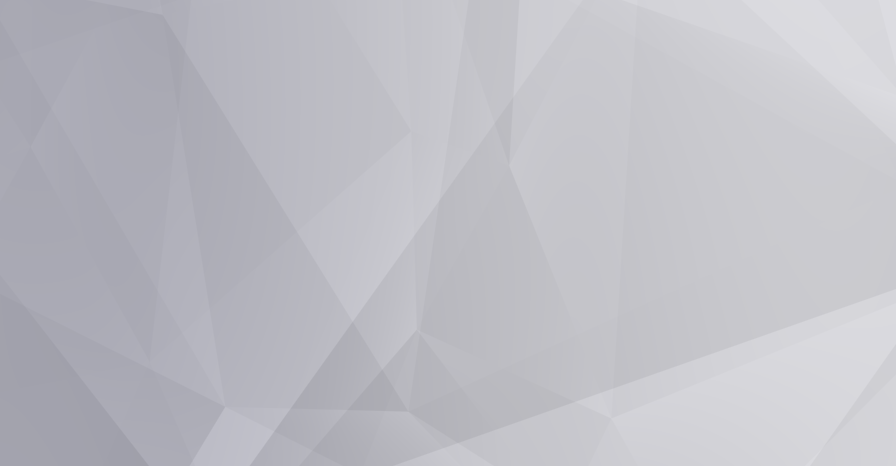
A WebGL 1 fragment shader for this background:

```glsl
precision highp float;
// Pale grey backdrop of overlapping translucent facets, lit from the right.

uniform vec2 u_resolution;

#define SHADE_COLOR vec3(0.668, 0.668, 0.710)
#define MID_COLOR vec3(0.762, 0.762, 0.785)
#define LIGHT_COLOR vec3(0.850, 0.850, 0.868)
#define COARSEST_SCALE 1.0
#define SCALE_STEP 0.38
#define FLAT_CONTRAST 0.045
#define GLOW_CONTRAST 0.085
#define EDGE_PIXELS 1.2
#define SEED 7.0

vec2 hash2(vec2 p) {
  vec3 q = fract(vec3(p.xyx) * vec3(0.1031, 0.1030, 0.0973));
  q += dot(q, q.yzx + 33.33);
  return fract((q.xx + q.yz) * q.zy);
}

float cross2(vec2 a, vec2 b) {
  return a.x * b.y - a.y * b.x;
}

mat2 rotation(float angle) {
  float c = cos(angle), s = sin(angle);
  return mat2(c, s, -s, c);
}

// Mesh corner placed freely inside its grid cell.
vec2 corner(vec2 cell, float seed) {
  return cell + 0.03 + 0.94 * hash2(cell + seed);
}

// Tone of one facet: a flat shade plus a glow or shadow rising to corner a.
float facet(vec2 p, vec2 a, vec2 b, vec2 c, vec2 rnd, float blur) {
  float area = cross2(b - a, c - a);
  float winding = area < 0.0 ? -1.0 : 1.0;
  vec3 edge = winding * vec3(cross2(c - b, p - b),
                             cross2(a - c, p - c),
                             cross2(b - a, p - a));
  vec3 dist = edge / vec3(length(c - b), length(a - c), length(b - a));
  vec3 inside = clamp(dist / blur + 0.5, 0.0, 1.0);
  float rise = clamp(edge.x / max(abs(area), 0.001), 0.0, 1.0);
  float tone = FLAT_CONTRAST * (rnd.x - 0.5)
             + GLOW_CONTRAST * (rnd.y - 0.5) * (rise * rise - 0.17);
  return tone * inside.x * inside.y * inside.z;
}

// Sum of the facets over p; each cell spans four corners and two facets.
float facetMesh(vec2 p, float seed, float blur) {
  vec2 home = floor(p);
  float tone = 0.0;
  for (int j = -1; j <= 0; j++) {
    for (int i = -1; i <= 0; i++) {
      vec2 cell = home + vec2(float(i), float(j));
      vec2 a = corner(cell, seed);
      vec2 b = corner(cell + vec2(1.0, 0.0), seed);
      vec2 c = corner(cell + vec2(1.0, 1.0), seed);
      vec2 d = corner(cell + vec2(0.0, 1.0), seed);
      tone += facet(p, b, c, a, hash2(cell + seed + 41.3), blur);
      tone += facet(p, d, a, c, hash2(cell + seed + 87.9), blur);
    }
  }
  return tone;
}

void main() {
  vec2 p = gl_FragCoord.xy / u_resolution.y;
  vec2 uv = gl_FragCoord.xy / u_resolution;

  // Broad light from the cool left side to the bright right side.
  float light = uv.x + 0.06 * (uv.y - 0.5);
  vec3 color = mix(SHADE_COLOR, MID_COLOR, smoothstep(0.08, 0.58, light));
  color = mix(color, LIGHT_COLOR, smoothstep(0.42, 1.0, light));

  // Three turned meshes of different size overlap like thin glass.
  for (int k = 0; k < 3; k++) {
    float layer = float(k);
    float scale = COARSEST_SCALE + SCALE_STEP * layer;
    vec2 q = rotation(0.5 + 1.1 * layer) * p * scale + 20.0;
    float blur = EDGE_PIXELS * scale / u_resolution.y;
    color += facetMesh(q, SEED + 53.0 * layer, blur);
  }

  gl_FragColor = vec4(clamp(color, 0.0, 1.0), 1.0);
}
```
